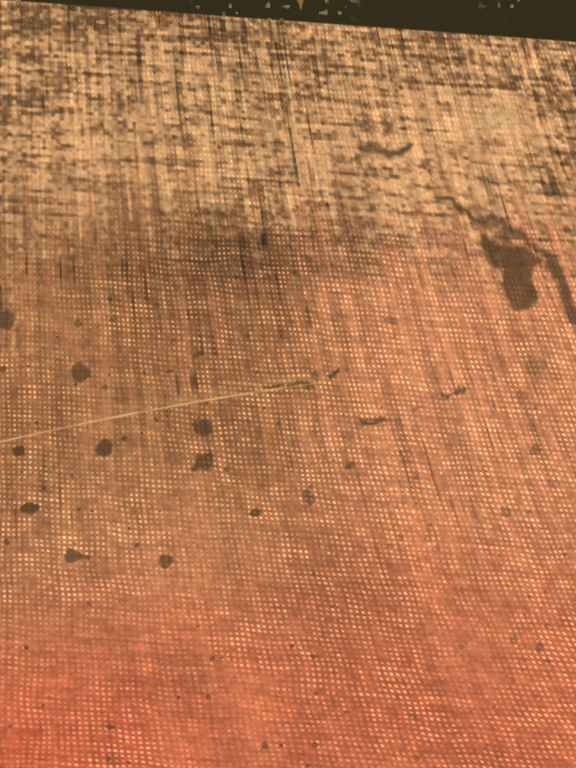
Write a WebGL 1 fragment shader that draws this texture.

```glsl
precision highp float;
// Worn, stained linen that fades from coral below to scuffed tan and umber above.
// Soft colour fields carry a leaning thread lattice, flaked paint, streaks,
// scattered blots, ink stains and one long pale scratch.
uniform vec2 u_resolution;

#define THREADS 112.0
#define WEAVE 0.19
#define GRAIN 0.17
#define STREAK 0.20
#define LEAN 0.38
#define FLAKE_SIZE 125.0
#define BLOT_DENSITY 0.30
#define BLOT_DARK 0.66

const float TAU = 6.28318;
const vec3 CORAL = vec3(0.80, 0.445, 0.305);
const vec3 SIENNA = vec3(0.655, 0.445, 0.29);
const vec3 PEACH = vec3(0.83, 0.545, 0.375);
const vec3 TAN = vec3(0.84, 0.64, 0.44);
const vec3 UMBER = vec3(0.43, 0.315, 0.205);
const vec3 INK = vec3(0.29, 0.22, 0.14);
const vec3 BACKDROP = vec3(0.20, 0.18, 0.11);

float hash(vec2 p) {
  vec3 q = fract(p.xyx * 0.1031);
  q += dot(q, q.yzx + 33.33);
  return fract((q.x + q.y) * q.z);
}

float noise(vec2 p) {
  vec2 i = floor(p), f = fract(p);
  f = f * f * (3.0 - 2.0 * f);
  return mix(mix(hash(i), hash(i + vec2(1, 0)), f.x),
             mix(hash(i + vec2(0, 1)), hash(i + vec2(1, 1)), f.x), f.y);
}

float fbm(vec2 p) {
  float sum = 0.0, amp = 0.53;
  for (int i = 0; i < 4; i++) {
    sum += amp * noise(p);
    p = p * 2.03 + 17.3;
    amp *= 0.5;
  }
  return sum;
}

// Soft elliptical hill, 1 at the centre
float hill(vec2 p, vec2 centre, vec2 size) {
  vec2 d = (p - centre) / size;
  return exp(-dot(d, d));
}

float segment(vec2 p, vec2 a, vec2 b) {
  vec2 d = b - a;
  return length(p - a - d * clamp(dot(p - a, d) / dot(d, d), 0.0, 1.0));
}

// Slightly ragged round blots, at most one in each grid cell
float blots(vec2 p, float cells, float density) {
  vec2 q = p * cells + 0.16 * vec2(noise(p * 60.0), noise(p * 60.0 + 40.0));
  vec2 id = floor(q);
  float cover = 0.0;
  for (int j = -1; j <= 1; j++)
    for (int i = -1; i <= 1; i++) {
      vec2 c = id + vec2(i, j);
      vec2 d = q - c - 0.2 - 0.6 * vec2(hash(c + 3.1), hash(c + 7.7));
      d.y *= mix(0.7, 1.4, hash(c + 5.3));
      float r = mix(0.07, 0.22, hash(c + 11.9));
      float here = step(hash(c + cells), density);
      cover = max(cover, here * (1.0 - smoothstep(r * 0.7, r * 1.2, length(d))));
    }
  return cover;
}

void main() {
  vec2 p = gl_FragCoord.xy / u_resolution.x;
  float h = gl_FragCoord.y / u_resolution.y;
  vec2 cloth = vec2(p.x + LEAN * p.x * (p.y - 0.6), p.y + 0.06 * p.x);
  float cloud = fbm(p * 4.0);

  // Broad colour fields
  vec3 mid = mix(SIENNA, PEACH, smoothstep(0.42, 0.75, cloth.x + 0.3 * (cloud - 0.5)));
  vec3 col = mix(CORAL, mid, smoothstep(0.05, 0.45, h + 0.15 * (cloud - 0.5)));
  col = mix(col, vec3(0.78, 0.37, 0.25), 0.6 * hill(p, vec2(0.0, 0.02), vec2(0.25, 0.15)));
  col = mix(col, TAN, 0.28 * hill(p, vec2(0.12, 0.37), vec2(0.28, 0.12)));
  col *= 0.97 + 0.16 * (fbm(p * 7.0 + 9.0) - 0.4);

  // Fine flaked paint over the upper part, on a cloudy ground
  float rows = noise(cloth * vec2(14.0, 150.0));
  float columns = noise(cloth * vec2(140.0, 11.0));
  float flake = 0.42 * noise(cloth * vec2(0.8, 1.25) * FLAKE_SIZE)
              + 0.33 * rows + 0.25 * columns;
  float bare = 0.19 * hill(p, vec2(0.65, 1.12), vec2(0.26, 0.15))
             + 0.08 * hill(p, vec2(0.10, 1.08), vec2(0.25, 0.10))
             - 0.13 * hill(p, vec2(0.42, 0.90), vec2(0.27, 0.07))
             - 0.12 * smoothstep(1.20, 1.31, p.y)
             + 0.35 * (fbm(p * vec2(5.0, 9.0) + 3.0) - 0.5);
  vec3 worn = mix(UMBER, TAN, smoothstep(0.22, 0.74, flake + bare));
  float wear = smoothstep(0.58, 0.80, h + 0.16 * (columns - 0.5) + 0.14 * (cloud - 0.5));
  col = mix(col, worn, wear * 0.9);
  float chip = smoothstep(0.70, 0.82, noise(cloth * vec2(75.0, 95.0) + 8.0));
  col = mix(col, TAN, 0.6 * chip * wear * smoothstep(0.4, 0.6, cloud));
  col *= 1.0 - 0.22 * hill(p, vec2(0.42, 0.88), vec2(0.24, 0.06));

  // Leaning streaks and dark nicks
  float streak = noise(cloth * vec2(85.0, 5.0)) + 0.6 * noise(cloth * vec2(160.0, 11.0));
  float streaky = smoothstep(0.18, 0.5, h);
  col *= 1.0 + STREAK * mix(0.4, 1.0, streaky) * (streak - 0.8);
  float nick = smoothstep(0.70, 0.9, noise(cloth * vec2(120.0, 16.0) + 31.0));
  col *= 1.0 - 0.28 * nick * streaky * smoothstep(0.42, 0.6, fbm(p * 6.0 + 50.0));

  // Uneven thread lattice and grain
  vec2 drift = 4.5 * vec2(noise(p * 17.0), noise(p * 17.0 + 70.0));
  vec2 thread = 0.5 + 0.5 * cos(TAU * THREADS * cloth + drift);
  float knot = thread.x * thread.y * 2.0 * noise(cloth * THREADS * 0.7);
  float raised = mix(0.45, 1.3, smoothstep(0.3, 0.65, fbm(p * 5.0 + 80.0)));
  col += WEAVE * raised * (knot - 0.25) * vec3(0.95, 0.82, 0.56) * (1.0 - 0.5 * wear);
  col *= 1.0 + GRAIN * (noise(cloth * 165.0) + 0.6 * rows - 0.8);

  // Scattered blots and specks, denser on the left
  float region = (1.0 - smoothstep(0.60, 0.70, h)) * mix(1.0, 0.55, smoothstep(0.4, 0.7, p.x));
  float blot = blots(p, 12.0, BLOT_DENSITY * smoothstep(0.1, 0.35, h))
             + 0.8 * blots(p + 4.0, 34.0, 0.12);
  col = mix(col, INK, BLOT_DARK * min(blot, 1.0) * region * (0.35 + cloud));

  // Ink stains and the dark creases
  vec2 w = p + 0.055 * (vec2(fbm(p * 22.0), fbm(p * 22.0 + 60.0)) - 0.5);
  float stain = length((w - vec2(0.90, 0.84)) * vec2(1.5, 1.0)) - 0.05;
  stain = min(stain, segment(w, vec2(0.77, 0.99), vec2(0.95, 0.89)) - 0.008);
  stain = min(stain, segment(w, vec2(0.84, 0.91), vec2(0.93, 0.87)) - 0.016);
  stain = min(stain, segment(w, vec2(0.95, 0.89), vec2(1.0, 0.78)) - 0.012);
  stain = min(stain, segment(w, vec2(0.63, 1.08), vec2(0.69, 1.07)) - 0.010);
  float crease = min(segment(w, vec2(0.61, 0.59), vec2(0.81, 0.65)),
                     segment(w, vec2(0.46, 0.66), vec2(0.60, 0.672))) - 0.004;
  col = mix(col, INK, (0.4 + 0.5 * cloud) * (1.0 - smoothstep(-0.009, 0.006, stain)));
  col = mix(col, INK, 0.7 * (1.0 - smoothstep(-0.004, 0.005, crease))
                      * smoothstep(0.25, 0.55, noise(p * 55.0)));

  // Long pale scratch, its soft halo and a bare patch
  float off = p.y - (0.566 + 0.235 * p.x - 0.09 * p.x * p.x);
  float reach = 1.0 - smoothstep(0.48, 0.61, p.x);
  float scratch = exp(-off * off * 200000.0) * (0.3 + 0.6 * noise(p * 40.0))
                + 0.35 * exp(-pow((off - 0.01) * 90.0, 2.0)) * smoothstep(0.05, 0.3, p.x) * rows;
  col = mix(col, vec3(0.88, 0.68, 0.45), min(scratch, 1.0) * reach);
  col = mix(col, vec3(0.87, 0.72, 0.50), 0.8 * hill(w, vec2(0.86, 1.125), vec2(0.025, 0.022)));

  // Dark backdrop beyond the upper edge
  float edge = p.y - (u_resolution.y / u_resolution.x - 0.073 * p.x);
  float dust = smoothstep(0.72, 0.9, noise(p * 90.0)) * smoothstep(0.5, 0.7, noise(p * 9.0));
  col = mix(col, mix(BACKDROP, TAN, 0.5 * dust), smoothstep(-0.002, 0.003, edge));
  gl_FragColor = vec4(clamp(col, 0.0, 1.0), 1.0);
}
```
